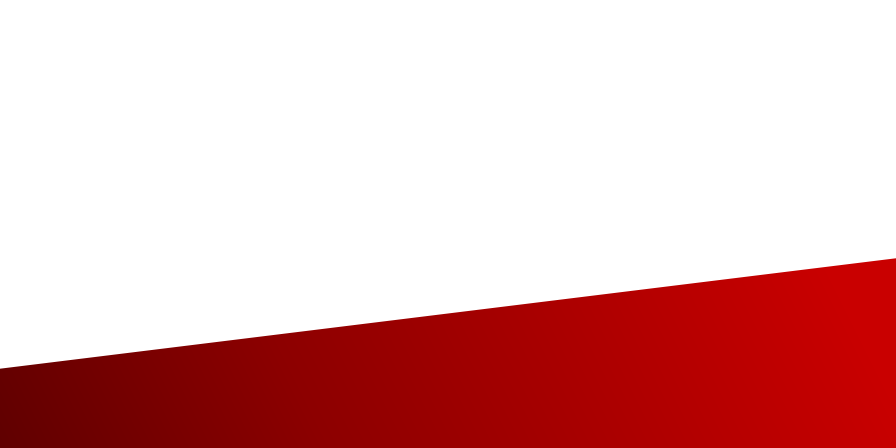
Reproduce this background procedurally as a WebGL 1 fragment shader.

```glsl
precision highp float;
// A white field above a slanted band shaded from dark maroon to bright red.

uniform vec2 u_resolution;

// Red ramp: rises faster through the dark tones, then levels off.
vec3 bandColor(float t) {
  float red = min(0.375 + 0.48 * t, 0.419 + 0.36 * t);
  return vec3(min(red, 0.79), 0.0, 0.0);
}

void main() {
  vec2 uv = gl_FragCoord.xy / u_resolution;

  // Slightly tilted gradient across the band
  vec3 band = bandColor(uv.x + 0.25 * uv.y);

  // Slanted top edge, smoothed over about one pixel
  float edge = mix(0.177, 0.4235, uv.x);
  float coverage = clamp((edge - uv.y) * u_resolution.y + 0.5, 0.0, 1.0);

  gl_FragColor = vec4(mix(vec3(1.0), band, coverage), 1.0);
}
```
